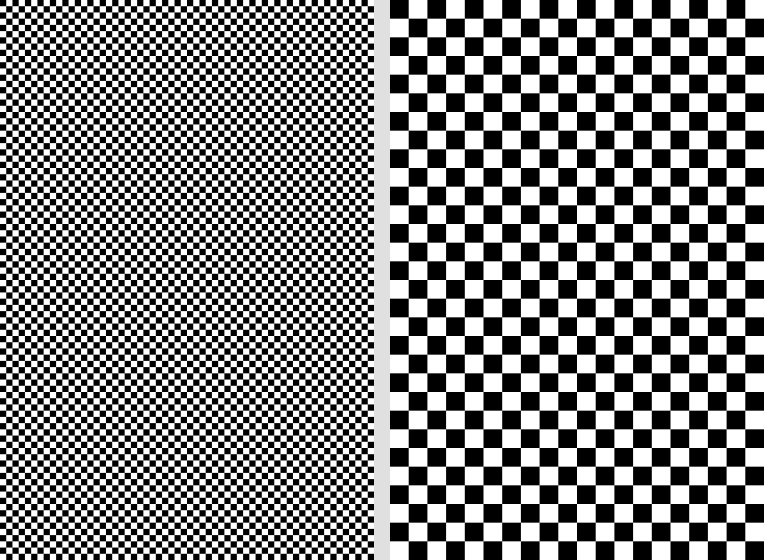
Left, the full canvas; right, a detail of the centre.
Give the GLSL for this pattern, as a WebGL 1 fragment shader.

```glsl
precision highp float;

uniform vec2 u_resolution;

// Signed distance to the nearest cell edge: positive in even cells, negative in odd ones
vec2 edgeDistance(vec2 cell) {
  return 0.5 - abs(mod(cell + 0.5, 2.0) - 1.0);
}

void main() {
  // Even cell counts keep the checks continuous across the borders
  vec2 cellCount = vec2(60.0, 90.0);
  vec2 cell = gl_FragCoord.xy / u_resolution * cellCount;
  vec2 pixelSize = cellCount / u_resolution;

  // Square wave on each axis, averaged over one pixel
  vec2 wave = clamp(2.0 * edgeDistance(cell) / pixelSize, -1.0, 1.0);

  // Matching signs give white checks, opposite signs black ones
  float white = 0.5 + 0.5 * wave.x * wave.y;
  gl_FragColor = vec4(vec3(white), 1.0);
}
```
